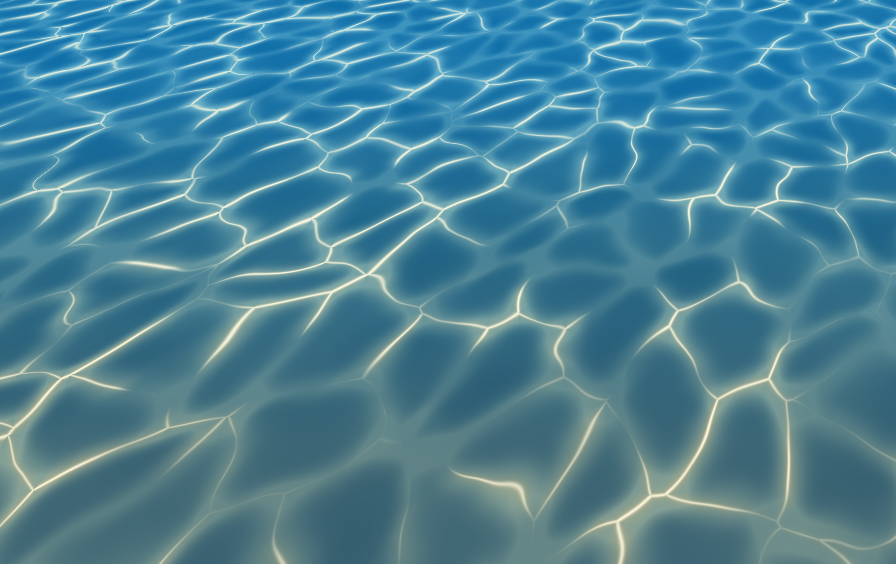
Write a WebGL 1 fragment shader that draws this texture.

```glsl
precision highp float;
// Sunlit water in perspective: a net of bright caustic lines over blue-green depths.
uniform vec2 u_resolution;

// View
const float HORIZON = 1.45;      // height of the vanishing line, in canvas heights
const float DEPTH_STRETCH = 1.5;
// Caustic net
const float NET_ANGLE = 0.86;
const vec2 NET_SCALE = vec2(4.5, 7.7);   // cells along and across the net direction
const float JITTER = 0.86;
const float BEND = 0.42;         // broad and fine waviness of the borders, in cells
const float WIGGLE = 0.13;
const float GLOW_SPREAD = 0.17;  // in cells
const float CORE_NEAR = 0.0031;  // line half width, in canvas heights
const float CORE_FAR = 0.0017;
const float FRINGE_WIDTH = 0.0085;
// Colours
const vec3 DEEP_NEAR = vec3(0.225, 0.385, 0.445);
const vec3 DEEP_MID = vec3(0.15, 0.41, 0.535);
const vec3 DEEP_FAR = vec3(0.08, 0.45, 0.67);
const vec3 HAZE_NEAR = vec3(0.52, 0.63, 0.59);
const vec3 HAZE_MID = vec3(0.43, 0.63, 0.66);
const vec3 HAZE_FAR = vec3(0.35, 0.67, 0.80);
const vec3 FRINGE_NEAR = vec3(0.95, 0.76, 0.46);
const vec3 FRINGE_FAR = vec3(0.60, 0.82, 0.86);
const vec3 CORE_LIGHT = vec3(1.0, 0.98, 0.88);

vec2 hash2(vec2 p) {
  vec3 a = fract(p.xyx * vec3(0.1031, 0.1030, 0.0973));
  a += dot(a, a.yzx + 33.33);
  return fract((a.xx + a.yz) * a.zy);
}

// Smooth two-channel value noise, 0 to 1
vec2 noise2(vec2 p) {
  vec2 i = floor(p), f = fract(p);
  f = f * f * f * (f * (f * 6.0 - 15.0) + 10.0);
  vec2 low = mix(hash2(i), hash2(i + vec2(1.0, 0.0)), f.x);
  vec2 high = mix(hash2(i + vec2(0.0, 1.0)), hash2(i + 1.0), f.x);
  return mix(low, high, f.y);
}

vec2 cellPoint(vec2 cell) {
  return cell + 0.5 + JITTER * (hash2(cell + 71.0) - 0.5);
}

// Voronoi borders: x = distance, yz = border normal, w = soft glow of all borders
vec4 causticNet(vec2 q) {
  vec2 base = floor(q), home = base, toHome = vec2(0.0);
  float nearest = 9.0;
  for (int j = -1; j <= 1; j++)
  for (int i = -1; i <= 1; i++) {
    vec2 cell = base + vec2(float(i), float(j));
    vec2 r = cellPoint(cell) - q;
    if (dot(r, r) < nearest) {
      nearest = dot(r, r);
      home = cell;
      toHome = r;
    }
  }
  vec4 net = vec4(9.0, 1.0, 0.0, 0.0);
  for (int j = -2; j <= 2; j++)
  for (int i = -2; i <= 2; i++) {
    if (i == 0 && j == 0) continue;
    vec2 r = cellPoint(home + vec2(float(i), float(j))) - q;
    vec2 normal = normalize(r - toHome);
    float border = dot(0.5 * (r + toHome), normal);
    net.w += exp(-border * border / (GLOW_SPREAD * GLOW_SPREAD));
    if (border < net.x) net.xyz = vec3(border, normal);
  }
  return net;
}

vec3 threeStops(vec3 near, vec3 mid, vec3 far, float t) {
  return mix(mix(near, mid, smoothstep(0.1, 0.65, t)), far, smoothstep(0.5, 0.95, t));
}

void main() {
  vec2 uv = gl_FragCoord.xy / u_resolution.y;
  float x = uv.x - 0.5 * u_resolution.x / u_resolution.y;
  float t = uv.y;

  // Project onto the water plane and align with the net
  float drop = HORIZON - t;
  vec2 plane = vec2(x, DEPTH_STRETCH) / drop;
  vec2 along = vec2(cos(NET_ANGLE), sin(NET_ANGLE));
  vec2 across = vec2(-along.y, along.x);
  vec2 q = vec2(dot(plane, along), dot(plane, across)) * NET_SCALE + 40.0;

  // Bend the borders into flowing curves
  vec2 bent = q + BEND * (noise2(q) - 0.5) + WIGGLE * (noise2(q * 2.3 + 9.0) - 0.5);
  vec4 net = causticNet(bent);

  // Border distance as seen on the canvas
  vec2 slope = along * NET_SCALE.x * net.y + across * NET_SCALE.y * net.z;
  vec2 grad = vec2(slope.x, (slope.x * x + slope.y * DEPTH_STRETCH) / drop) / drop;
  float seen = net.x / length(grad);

  // Lines swell and fade along their length, strongest along the net direction
  vec2 patches = noise2(q * 1.3 + 23.0);
  float focus = smoothstep(0.2, 0.75, patches.x + 0.25 * (noise2(q * 2.6).y - 0.5));
  float lit = focus * mix(0.7, 1.0, abs(net.z)) * mix(1.0, 0.75, smoothstep(0.6, 1.0, t));

  // Water body with soft light gathered around the borders
  float haze = min(net.w, 1.4) * mix(0.36, 0.66, focus);
  haze += 0.22 * (patches.y - 0.45);
  vec3 color = mix(threeStops(DEEP_NEAR, DEEP_MID, DEEP_FAR, t),
                   threeStops(HAZE_NEAR, HAZE_MID, HAZE_FAR, t), clamp(haze, -0.1, 1.0));

  // Warm fringe and bright core
  float wanted = mix(CORE_NEAR, CORE_FAR, t) * mix(0.6, 1.0, focus);
  float width = max(wanted, 0.8 / u_resolution.y);
  float core = exp(-seen * seen / (width * width)) * wanted / width;
  float fringe = exp(-seen / (FRINGE_WIDTH * mix(1.0, 0.5, t)));
  color = mix(color, mix(FRINGE_NEAR, FRINGE_FAR, smoothstep(0.2, 0.9, t)), 0.5 * fringe * lit);
  color = mix(color, CORE_LIGHT, core * lit);
  gl_FragColor = vec4(clamp(color, 0.0, 1.0), 1.0);
}
```
